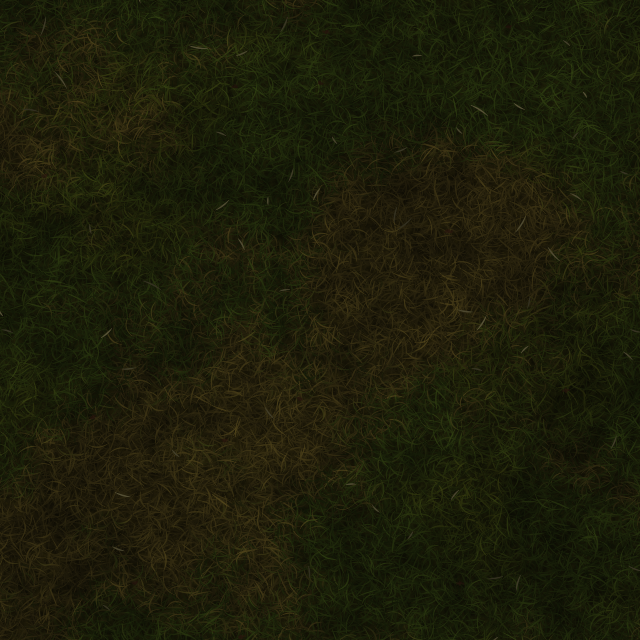
A Shadertoy shader for this texture:

```glsl
// Dim, worn lawn seen from above: green turf broken by dry brown patches.
// Layers of curved, tapered blades lie over mottled soil; gradient noise sets
// the patches, lean and shade, and sparse straw and dead leaves lie on top.

#define LAYERS 14
#define CELL 0.021
#define BLADE_WIDTH 0.0010
#define BLADE_OPACITY 0.82
#define GREEN vec3(0.104, 0.137, 0.037)
#define OLIVE vec3(0.145, 0.150, 0.036)
#define DRY vec3(0.176, 0.149, 0.058)
#define SOIL vec3(0.076, 0.079, 0.022)
#define STRAW vec3(0.34, 0.32, 0.21)
#define LEAF vec3(0.15, 0.075, 0.045)

// Integer hash: three random values for a cell and a seed
vec3 hash3(vec2 cell, float seed) {
    uvec3 v = uvec3(ivec3(vec3(cell, seed)) + 4096);
    v = v * 1664525u + 1013904223u;
    v.x += v.y * v.z; v.y += v.z * v.x; v.z += v.x * v.y;
    v ^= v >> 16u;
    v.x += v.y * v.z; v.y += v.z * v.x; v.z += v.x * v.y;
    return vec3(v >> 8u) / 16777216.0;
}

float cornerSlope(vec2 corner, vec2 offset) {
    float angle = 6.2832 * hash3(corner, 77.0).x;
    return dot(vec2(cos(angle), sin(angle)), offset);
}

// Gradient noise, roughly -0.6 to 0.6
float noise(vec2 p) {
    vec2 i = floor(p), f = p - i;
    vec2 u = f * f * f * (f * (f * 6.0 - 15.0) + 10.0);
    vec2 e = vec2(1.0, 0.0);
    return mix(mix(cornerSlope(i, f), cornerSlope(i + e, f - e), u.x),
               mix(cornerSlope(i + e.yx, f - e.yx), cornerSlope(i + 1.0, f - 1.0), u.x), u.y);
}

float fbm(vec2 p) {
    float sum = 0.0, amp = 1.0;
    for (int i = 0; i < 4; i++) {
        sum += amp * noise(p);
        p = mat2(1.6, 1.2, -1.2, 1.6) * p + 7.3;
        amp *= 0.5;
    }
    return sum;
}

float segmentDistance(vec2 p, vec2 a, vec2 b) {
    vec2 ab = b - a;
    return length(p - a - ab * clamp(dot(p - a, ab) / dot(ab, ab), 0.0, 1.0));
}

// Dryness: a ragged diagonal band and a bare corner, broken up by noise
float drynessAt(vec2 uv) {
    float band = segmentDistance(uv, vec2(0.10, 0.10), vec2(0.74, 0.60));
    float corner = length(uv - vec2(0.06, 0.82));
    float bias = 0.55 * exp(-band * band * 32.0) + 0.35 * exp(-corner * corner * 45.0);
    return smoothstep(-0.10, 0.62, bias + 0.55 * fbm(uv * 4.3 + 2.7));
}

// Coverage of a bent, tapered blade centred on the origin
float blade(vec2 p, float angle, float halfLength, float width, float bend, float px) {
    float c = cos(angle), s = sin(angle);
    p = vec2(c * p.x + s * p.y, c * p.y - s * p.x);
    float t = p.x / halfLength;
    float d = abs(p.y - bend * halfLength * (t * t - 0.3));
    float taper = width * (1.0 - t * t);
    return (1.0 - smoothstep(taper - 0.6 * px, taper + 0.6 * px, d))
         * (1.0 - smoothstep(0.85, 1.0, abs(t)));
}

void mainImage(out vec4 fragColor, in vec2 fragCoord) {
    vec2 uv = fragCoord / iResolution.y;
    float px = 1.0 / iResolution.y;
    float dryness = drynessAt(uv);
    float yellowing = smoothstep(0.0, 0.5, fbm(uv * 3.1 + 31.0));
    float shade = 1.0 + 0.28 * noise(uv * 4.0 + 13.0) + 0.32 * fbm(uv * 19.0);

    // Soil and matted undergrowth
    vec3 col = mix(SOIL, SOIL * vec3(1.35, 1.1, 1.2), dryness);
    col *= 1.0 + 0.5 * fbm(uv * 110.0);

    // Blades, from the deepest layer to the top
    for (int k = 0; k < LAYERS; k++) {
        float layer = float(k);
        float height = layer / float(LAYERS - 1);
        vec2 p = uv / CELL + layer * vec2(3.37, 5.71);
        for (int n = 0; n < 9; n++) {
            vec2 cell = floor(p) + vec2(n % 3, n / 3) - 1.0;
            vec3 place = hash3(cell, layer);
            vec2 q = (p - cell - place.xy) * CELL;
            if (dot(q, q) > CELL * CELL) continue;
            vec3 look = hash3(cell, layer + 50.0);
            float lean = 5.0 * noise(cell * CELL * 7.0 + 3.0);
            float angle = lean + 3.0 * (place.z - 0.5);
            float halfLength = CELL * mix(0.40, 0.92, look.x);
            float cover = blade(q, angle, halfLength, BLADE_WIDTH * mix(0.7, 1.25, look.z),
                                look.y - 0.5, px);
            float withered = smoothstep(-0.2, 0.2, dryness - 0.12 - 0.76 * look.y);
            vec3 tint = mix(mix(GREEN, OLIVE, yellowing * look.z), DRY, withered);
            float tone = 0.55 + 0.95 * pow(look.x * 0.4 + place.z * 0.6, 1.4);
            col = mix(col, tint * tone * mix(0.8, 1.15, height), cover * BLADE_OPACITY);
        }
    }
    col *= shade;

    // Sparse pale straw and small reddish leaves
    vec2 p = uv / 0.045;
    for (int n = 0; n < 9; n++) {
        vec2 cell = floor(p) + vec2(n % 3, n / 3) - 1.0;
        vec3 place = hash3(cell, 200.0), look = hash3(cell, 201.0);
        vec2 q = (p - cell - place.xy) * 0.045;
        float straw = blade(q, 6.2832 * place.z, mix(0.006, 0.018, look.y), 0.0012, 0.1, px);
        col = mix(col, STRAW * mix(0.55, 1.0, look.z), straw * step(look.x, 0.09));
        float edge = length(q * vec2(1.0, 1.5)) + 0.004 * noise(q * 260.0 + cell);
        float leaf = 1.0 - smoothstep(0.003, 0.006, edge);
        col = mix(col, LEAF * mix(0.7, 1.1, look.y), 0.7 * leaf * step(0.965, look.x));
    }
    fragColor = vec4(col, 1.0);
}
```
